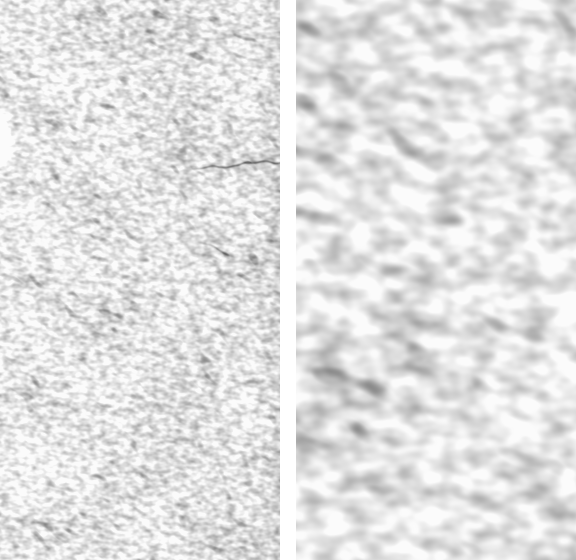
Left, the full canvas; right, a detail of the centre.
A Shadertoy shader for this texture:

```glsl
vec2 gradientAt(vec2 cell) {
    vec3 h = fract(cell.xyx * vec3(0.1031, 0.1030, 0.0973));
    h += dot(h, h.yzx + 33.33);
    float angle = 6.2832 * fract((h.x + h.y) * h.z);
    return vec2(cos(angle), sin(angle));
}

float gradientNoise(vec2 p) {
    vec2 i = floor(p), f = fract(p);
    vec2 u = f * f * f * (f * (f * 6.0 - 15.0) + 10.0);
    float a = dot(gradientAt(i), f);
    float b = dot(gradientAt(i + vec2(1, 0)), f - vec2(1, 0));
    float c = dot(gradientAt(i + vec2(0, 1)), f - vec2(0, 1));
    float d = dot(gradientAt(i + vec2(1, 1)), f - vec2(1, 1));
    return mix(mix(a, b, u.x), mix(c, d, u.x), u.y);
}

// Flattened grains at three sizes, each skewed to hide the lattice
float grains(vec2 p) {
    float coarse = gradientNoise(vec2(p.x * 19.0 + p.y * 5.0, p.y * 30.0 + p.x * 4.0) + 17.0);
    float medium = gradientNoise(vec2(p.x * 34.0 - p.y * 9.0, p.y * 55.0 + p.x * 9.0) + 71.0);
    float fine = gradientNoise(vec2(p.x * 62.0 + p.y * 21.0, p.y * 90.0 - p.x * 13.0) + 139.0);
    return 0.17 * coarse + 0.25 * medium + 0.10 * fine;
}

// Sparse dark flecks, denser where the broad noise is high
float flecks(vec2 p, float broad) {
    float n = gradientNoise(vec2(p.x * 21.0 + p.y * 6.0, p.y * 27.0 + p.x * 7.0) + 211.0);
    return smoothstep(0.24, 0.60, n + 0.15 * broad);
}

// Thin line that fades at its ends; height is the distance from its path
float crack(float x, float height, float start, float end, float width) {
    float span = smoothstep(start, start + 0.07, x) * (1.0 - smoothstep(end - 0.04, end, x));
    return span * exp(-height * height / (width * width));
}

void mainImage(out vec4 fragColor, in vec2 fragCoord) {
    vec2 p = fragCoord / iResolution.x;
    float broad = gradientNoise(p * vec2(4.0, 5.0) + 31.0);

    // Pale ground, lighter at the left and shaded along the right edge
    float tone = 0.918 - 0.045 * p.x - 0.04 * smoothstep(0.90, 1.0, p.x);
    tone += grains(p) - 0.09 * broad;
    tone -= 0.20 * flecks(p, broad);

    // Bleached patch on the left edge
    vec2 patchOffset = (p - vec2(0.0, 1.50)) / vec2(0.055, 0.10);
    tone += 0.22 * (1.0 - smoothstep(0.5, 1.2, length(patchOffset)));

    // Long crack with a soft shadow above it, and a short slanting one
    float wobble = 0.012 * gradientNoise(vec2(p.x * 19.0, 5.3));
    float longPath = p.y - 1.398 - 0.022 * smoothstep(0.70, 0.95, p.x) - wobble;
    tone -= 0.30 * crack(p.x, longPath, 0.66, 1.10, 0.0045);
    tone -= 0.09 * crack(p.x, longPath - 0.012, 0.74, 1.00, 0.018);
    float shortPath = p.y - 1.135 + 0.39 * (p.x - 0.71) - wobble;
    tone -= 0.20 * crack(p.x, shortPath, 0.69, 0.85, 0.005);

    // Soft shoulder into white
    tone = min(tone, 0.98 - 0.03 * exp(-max(tone - 0.93, 0.0) * 22.0) + 0.01);
    fragColor = vec4(vec3(clamp(tone, 0.40, 0.985)), 1.0);
}
```
